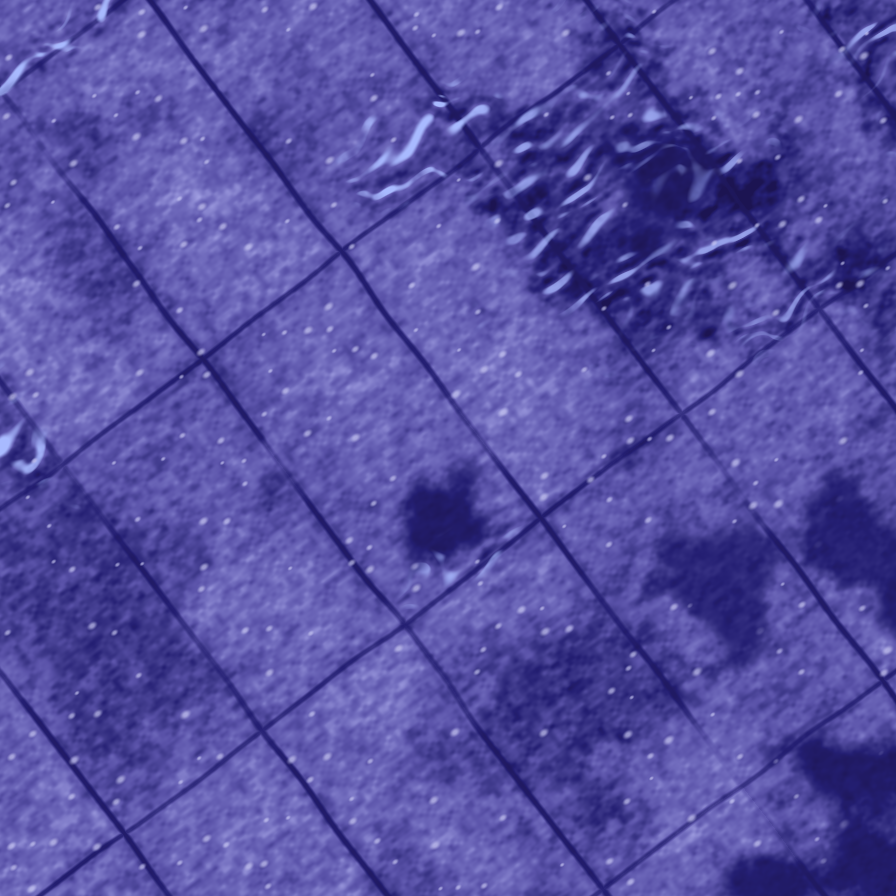
This texture is drawn by a WebGL 2 fragment shader. Its source:

```glsl
#version 300 es
precision highp float;
// Worn violet tiles in a tilted grid, with dark joints, stains and foil glints.
// A single tone value is built from grain, joints and stains, then coloured
// through a six-step ramp from deep indigo to pale lilac.
uniform vec2 u_resolution;
out vec4 fragColor;

const vec3 INDIGO = vec3(0.11, 0.08, 0.32);
const vec3 ROYAL  = vec3(0.14, 0.12, 0.45);
const vec3 SHADOW = vec3(0.24, 0.22, 0.54);
const vec3 VIOLET = vec3(0.35, 0.32, 0.66);
const vec3 LILAC  = vec3(0.44, 0.42, 0.74);
const vec3 PALE   = vec3(0.57, 0.56, 0.84);
const vec3 GLINT  = vec3(0.66, 0.73, 1.0);
const vec3 SPARK  = vec3(0.80, 0.80, 0.96);

const vec2 GRID_ORIGIN = vec2(0.449, 0.303);
const vec2 TILE_SIZE = vec2(0.195, 0.372);
const mat2 TILT = mat2(0.798, -0.602, 0.602, 0.798);

float hash(vec2 p) {
  vec3 q = fract(p.xyx * 0.1031);
  q += dot(q, q.yzx + 33.33);
  return fract((q.x + q.y) * q.z);
}

float noise(vec2 p) {
  vec2 i = floor(p), f = fract(p);
  f = f * f * (3.0 - 2.0 * f);
  vec2 e = vec2(0.0, 1.0);
  return mix(mix(hash(i), hash(i + e.yx), f.x),
             mix(hash(i + e.xy), hash(i + e.yy), f.x), f.y);
}

float fbm(vec2 p) {
  float sum = 0.0, amp = 0.5;
  for (int i = 0; i < 5; i++) {
    sum += amp * noise(p);
    p = TILT * p * 2.03 + 17.3;
    amp *= 0.5;
  }
  return sum;
}

// Soft patch with a ragged rim, its radii following the tile axes.
float stain(vec2 p, vec2 centre, vec2 radii, float rag) {
  float d = length(TILT * (p - centre) / radii) + rag;
  return 1.0 - smoothstep(0.45, 1.15, d);
}

float joint(float d, float halfWidth, float soft) {
  return 1.0 - smoothstep(halfWidth * 0.25, halfWidth + soft, abs(d));
}

// One randomly placed bright grain in some cells of a fine grid.
float sparkle(vec2 p, float cells, float chance, float soft) {
  vec2 id = floor(p * cells);
  vec2 centre = 0.3 + 0.4 * vec2(hash(id + 5.1), hash(id + 9.7));
  float radius = mix(0.08, 0.24, hash(id + 3.3));
  float d = length(TILT * (fract(p * cells) - centre) * vec2(0.8, 1.2));
  float dot_ = 1.0 - smoothstep(radius * 0.2, radius + soft * cells, d);
  return dot_ * step(1.0 - chance, hash(id));
}

// Crumpled surface lit from one side.
float crumple(vec2 g) {
  vec2 q = g * vec2(42.0, 85.0) + 3.0 * noise(g * 22.0);
  return noise(q) - noise(q + vec2(0.35, 0.75));
}

vec3 ramp(float t) {
  vec3 c = mix(INDIGO, ROYAL, clamp(t, 0.0, 1.0));
  c = mix(c, SHADOW, clamp(t - 1.0, 0.0, 1.0));
  c = mix(c, VIOLET, clamp(t - 2.0, 0.0, 1.0));
  c = mix(c, LILAC, clamp(t - 3.0, 0.0, 1.0));
  return mix(c, PALE, clamp(t - 4.0, 0.0, 1.4));
}

void main() {
  float side = min(u_resolution.x, u_resolution.y);
  vec2 p = gl_FragCoord.xy / side;
  float pixel = 1.0 / side;

  // Tilted tile grid with slightly wavering joints
  vec2 g = TILT * (p - GRID_ORIGIN);
  vec2 waver = 0.005 * (vec2(noise(g * 14.0), noise(g * 14.0 + 40.0)) - 0.5);
  vec2 cell = (g + waver) / TILE_SIZE;
  vec2 d = (fract(cell + 0.5) - 0.5) * TILE_SIZE;
  float wear = noise(g * 9.0 + 61.0);
  float longJoint = joint(d.y, 0.0033, pixel) * mix(0.6, 1.0, wear);
  float crossJoint = joint(d.x, 0.0042, pixel) * smoothstep(0.0, 0.6, wear + 0.1);
  float grime = joint(min(abs(d.x), abs(d.y)), 0.014, pixel) * wear;

  // Dark stains, then looser smudges
  float rag = 2.4 * (fbm(p * 13.0) - 0.48);
  float dark = stain(p, vec2(0.74, 0.78), vec2(0.08, 0.06), rag);
  dark = max(dark, stain(p, vec2(0.50, 0.42), vec2(0.06, 0.05), rag));
  dark = max(dark, 0.75 * stain(p, vec2(0.81, 0.34), vec2(0.06, 0.10), rag));
  dark = max(dark, stain(p, vec2(0.96, 0.06), vec2(0.20, 0.13), rag));
  dark = max(dark, 0.85 * stain(p, vec2(1.0, 0.38), vec2(0.07, 0.16), rag));
  float smudge = stain(p, vec2(0.63, 0.20), vec2(0.19, 0.14), rag);
  smudge = max(smudge, stain(p, vec2(0.13, 0.30), vec2(0.11, 0.20), rag));
  smudge = max(smudge, smoothstep(0.54, 0.72, fbm(p * 7.0 + 23.0)));

  // Crumpled foil patches
  float foil = stain(p, vec2(0.74, 0.77), vec2(0.18, 0.20), rag);
  foil = max(foil, stain(p, vec2(0.98, 0.95), vec2(0.10, 0.11), rag));
  float shine = stain(p, vec2(0.46, 0.83), vec2(0.11, 0.06), rag);
  shine = max(shine, stain(p, vec2(0.06, 0.95), vec2(0.16, 0.028), rag * 0.3));
  shine = max(shine, stain(p, vec2(0.0, 0.50), vec2(0.06, 0.08), rag));
  shine = max(shine, stain(p, vec2(0.53, 0.39), vec2(0.08, 0.03), rag * 0.6));
  float relief = crumple(g);

  // Tone: tile, grain, marks
  float grain = 0.6 * noise(g * vec2(75.0, 130.0)) + 0.4 * noise(g * vec2(170.0, 230.0));
  float tone = 3.5 + 0.4 * (hash(floor(cell)) - 0.5);
  tone += 2.6 * (grain - 0.5) + 2.0 * (fbm(p * 9.0 + 7.0) - 0.48);
  tone -= 1.1 * smudge + 1.7 * foil + 0.5 * shine + 0.9 * grime;
  tone += 2.6 * relief * max(foil, shine);
  tone = mix(tone, 0.1 + 0.5 * grain, 0.9 * dark);
  tone = mix(tone, 0.4, 0.88 * max(longJoint, crossJoint));

  // Colour and highlights
  vec3 colour = ramp(tone);
  float glint = smoothstep(0.14, 0.5, relief) * max(shine, 0.7 * foil);
  colour = mix(colour, GLINT, glint * (1.0 - 0.5 * dark));
  float spark = sparkle(p, 42.0, 0.16, pixel) * (1.0 - dark);
  colour = mix(colour, SPARK, 0.65 * spark);
  fragColor = vec4(colour, 1.0);
}
```
